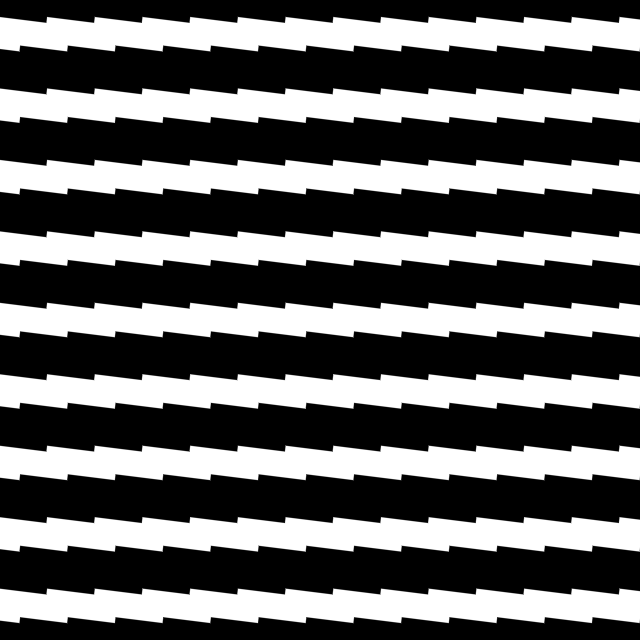
A three.js fragment shader for this pattern:

```glsl
varying vec2 vUv;

// Signed depth below a descending row of tilted teeth; y points down.
float sawtoothDepth(vec2 p, float toothWidth, float tilt) {
  vec2 along = vec2(cos(tilt), sin(tilt));
  vec2 below = vec2(-along.y, along.x);
  p.x = mod(p.x, toothWidth);
  float depth = -1.0;
  // Union of the corner under this tooth and those beside it
  for (int i = -1; i <= 1; i++) {
    vec2 q = p - vec2(float(i) * toothWidth, 0.0);
    depth = max(depth, min(dot(q, along), dot(q, below)));
  }
  return depth;
}

void main() {
  float toothWidth = 0.07454;
  float tilt = 0.124;

  // Repeat the bands downward, each one whole inside its row
  vec2 p = vec2(vUv.x, 1.0 - vUv.y) - vec2(0.0736, 0.0265);
  p.y = mod(p.y + 0.013, 0.11165) - 0.013;

  // The lower edge is the upper one shifted down and left
  float upper = sawtoothDepth(p, toothWidth, tilt);
  float lower = sawtoothDepth(p - vec2(-0.0421, 0.0447), toothWidth, tilt);
  float inside = min(upper, -lower);

  float softness = 0.75 * fwidth(vUv.y);
  gl_FragColor = vec4(vec3(smoothstep(-softness, softness, inside)), 1.0);
}
```
